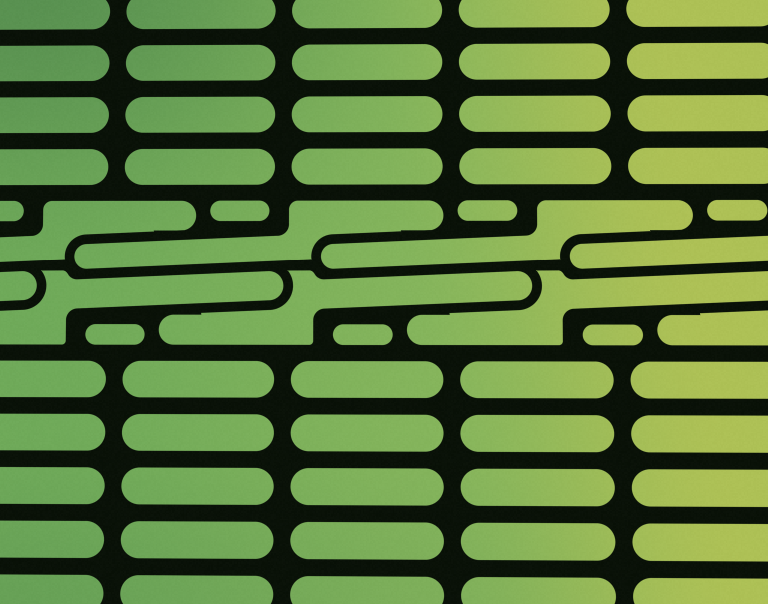
Write a WebGL 2 fragment shader that draws this pattern.

```glsl
#version 300 es
precision highp float;
// Green slots in a dark plate: rows of pills above and below a band of
// interlocking hooked bars. The band is one half motif and its half turn,
// repeated sideways; all is distance functions under a faint perspective.

uniform vec2 u_resolution;
out vec4 fragColor;

// Layout, in units where the canvas is 768 wide
const float CANVAS_WIDTH = 768.0;
const vec2 PLATE_CENTER = vec2(367.0, 331.5);
const vec2 TILT = vec2(1.8e-5, -4.4e-5);
const vec2 PILL_PITCH = vec2(168.5, 52.9);
const float FIRST_ROW = 106.5;
const float BAND_PITCH = 248.3;
const float BAND_SHIFT = -66.0;
const float CHANNEL = 9.7;

// Colours
const vec3 PLATE = vec3(0.037, 0.068, 0.030);
const vec3 SHADE_GREEN = vec3(0.345, 0.565, 0.315);
const vec3 LEAF_GREEN = vec3(0.435, 0.665, 0.350);
const vec3 MID_GREEN = vec3(0.525, 0.710, 0.360);
const vec3 LIME = vec3(0.680, 0.755, 0.335);

float hash(vec2 p) {
    vec3 h = fract(vec3(p.xyx) * 0.1031);
    h += dot(h, h.yzx + 33.33);
    return fract((h.x + h.y) * h.z);
}

float capsule(vec2 p, vec2 a, vec2 b, float radius) {
    vec2 ab = b - a;
    float t = clamp(dot(p - a, ab) / dot(ab, ab), 0.0, 1.0);
    return length(p - a - ab * t) - radius;
}

// Box given by two corners, with rounded edges
float roundBox(vec2 p, vec2 low, vec2 high, float radius) {
    vec2 d = abs(p - 0.5 * (low + high)) - 0.5 * (high - low) + radius;
    return length(max(d, 0.0)) + min(max(d.x, d.y), 0.0) - radius;
}

// Union with a circular fillet in the inner corner
float filletUnion(float a, float b, float radius) {
    vec2 inside = max(radius - vec2(a, b), 0.0);
    return max(radius, min(a, b)) - length(inside);
}

// Slanted bar; shape holds the height of its tip and its radius
float slantBar(vec2 p, vec2 shape) {
    return capsule(p, vec2(-216.0, shape.x), vec2(8.0, shape.x + 9.6), shape.y);
}

// Hooked bar with its head and a short pill, cut by the channels around it
float halfMotif(vec2 p, vec2 own, vec2 other, float foot, float corner) {
    vec2 next = vec2(BAND_PITCH, 0.0);
    float neck = roundBox(p, vec2(-12.3, foot), vec2(100.0, 72.2), corner);
    float hook = filletUnion(neck, slantBar(p, own), 11.0);
    hook = min(hook, capsule(p, vec2(60.0, 57.2), vec2(127.5, 57.2), 15.0));
    hook = max(hook, CHANNEL - slantBar(p - next, own));
    hook = max(hook, CHANNEL - slantBar(-p - next, other));
    return min(hook, capsule(p, vec2(167.0, 62.0), vec2(206.0, 62.0), 10.3));
}

float band(vec2 p) {
    vec2 upper = vec2(16.2, 12.4);
    vec2 lower = vec2(13.2, 14.6);
    float x = mod(p.x - BAND_SHIFT, BAND_PITCH);
    float d = 1e4;
    for (int i = 0; i < 2; i++) {
        vec2 q = vec2(x - float(i) * BAND_PITCH, p.y);
        d = min(d, halfMotif(q, upper, lower, 21.0, 9.0));
        d = min(d, halfMotif(-q, lower, upper, -2.0, 4.0));
    }
    return d;
}

// Pill rows, mirrored about the band
float pillRows(vec2 p) {
    vec2 q = vec2(p.x, abs(p.y) - FIRST_ROW);
    vec2 cell = round(q / PILL_PITCH);
    cell.y = max(cell.y, 0.0);
    q -= cell * PILL_PITCH;
    return capsule(q, vec2(-57.7, 0.0), vec2(57.7, 0.0), 18.2);
}

// Light falling across the slots, from shaded green to lime
vec3 slotColor(vec2 uv) {
    float topLeft = smoothstep(0.5, 1.05, uv.y) * (1.0 - smoothstep(0.0, 0.6, uv.x));
    float lowLeft = 0.35 * (1.0 - smoothstep(0.0, 0.3, uv.y)) * (1.0 - uv.x);
    vec3 color = mix(LEAF_GREEN, MID_GREEN, smoothstep(0.0, 0.65, uv.x));
    color = mix(color, SHADE_GREEN, clamp(topLeft + lowLeft, 0.0, 1.0));
    float slant = uv.x + 0.12 * (uv.y - 0.5);
    return mix(color, LIME, smoothstep(0.52, 0.93, slant));
}

void main() {
    float pixel = CANVAS_WIDTH / u_resolution.x;
    vec2 p = gl_FragCoord.xy * pixel;
    vec2 q = p - PLATE_CENTER;
    q /= 1.0 + dot(TILT, q);

    float d = min(pillRows(q), band(q));
    float slot = 1.0 - smoothstep(-0.7 * pixel, 0.7 * pixel, d);
    vec3 color = mix(PLATE, slotColor(gl_FragCoord.xy / u_resolution), slot);

    // Fine grain
    color += (hash(floor(p / 1.5)) - 0.5) * 0.012;
    fragColor = vec4(color, 1.0);
}
```
